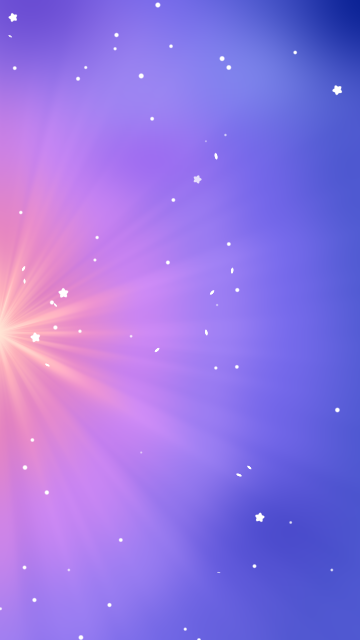
A WebGL 2 fragment shader for this background:

```glsl
#version 300 es
precision highp float;
// Pink light fanning from the left edge over a violet-blue haze with scattered star confetti.
uniform vec2 u_resolution;
out vec4 fragColor;

float hash(float n) {
    return fract(sin(n * 127.1) * 43758.5453);
}

float hash2(vec2 p) {
    return fract(sin(dot(p, vec2(127.1, 311.7))) * 43758.5453);
}

float noise(vec2 p) {
    vec2 i = floor(p), f = fract(p);
    f = f * f * (3.0 - 2.0 * f);
    return mix(mix(hash2(i), hash2(i + vec2(1, 0)), f.x),
               mix(hash2(i + vec2(0, 1)), hash2(i + vec2(1, 1)), f.x), f.y);
}

// Soft angular beam around a direction
float beam(float angle, float direction, float width) {
    float t = (angle - direction) / width;
    return exp(-t * t);
}

// Soft elliptical patch
float patchAt(vec2 p, vec2 centre, vec2 size) {
    vec2 t = (p - centre) / size;
    return exp(-dot(t, t));
}

// Radial colour ramp from the hot core to the blue rim
vec3 glowRamp(float d) {
    vec3 c = mix(vec3(1.0, 0.91, 0.84), vec3(1.0, 0.70, 0.73), smoothstep(0.0, 0.05, d));
    c = mix(c, vec3(0.91, 0.54, 0.79), smoothstep(0.03, 0.13, d));
    c = mix(c, vec3(0.79, 0.52, 0.95), smoothstep(0.10, 0.22, d));
    c = mix(c, vec3(0.61, 0.49, 0.95), smoothstep(0.20, 0.36, d));
    c = mix(c, vec3(0.46, 0.41, 0.92), smoothstep(0.34, 0.47, d));
    return mix(c, vec3(0.31, 0.35, 0.82), smoothstep(0.44, 0.60, d));
}

// Coverage of white dots, blunt five-point stars and tilted flakes
float confetti(vec2 p, float aspect, float pixel) {
    float cover = 0.0;
    for (int i = 0; i < 64; i++) {
        float n = float(i) + 1.0;
        vec2 centre = vec2(aspect * pow(hash(n), 1.35), hash(n + 70.3));
        float kind = hash(n + 151.7);
        float turn = 6.2832 * hash(n + 233.1);
        float size = mix(0.0012, 0.0038, hash(n + 317.9));
        vec2 q = mat2(cos(turn), sin(turn), -sin(turn), cos(turn)) * (p - centre);
        float edge = size;
        if (kind > 0.80) {
            edge = (size * 0.6 + 0.0045) * (1.0 + 0.17 * cos(5.0 * atan(q.y, q.x + 1e-6)));
        } else if (kind > 0.66) {
            q.y *= 2.2;
            edge = size * 1.6;
        }
        float alpha = mix(0.55, 1.0, smoothstep(0.0012, 0.0024, size));
        cover = max(cover, alpha * (1.0 - smoothstep(-pixel, pixel, length(q) - edge)));
    }
    return cover;
}

void main() {
    vec2 p = gl_FragCoord.xy / u_resolution.y;
    float aspect = u_resolution.x / u_resolution.y;
    p.x *= 0.5625 / aspect;
    vec2 fromCore = p - vec2(-0.006, 0.48);
    float angle = atan(fromCore.y, fromCore.x);
    float reach = length(fromCore);

    // Rays shift the ramp inwards where bright and outwards where dark
    float rays = 0.9 * beam(angle, 1.25, 0.10) + 0.8 * beam(angle, 0.26, 0.09)
               + 0.9 * beam(angle, -0.51, 0.09) + 0.5 * beam(angle, -1.25, 0.08)
               - 0.8 * beam(angle, 0.72, 0.17) - 0.4 * beam(angle, -0.28, 0.06)
               - 0.5 * beam(angle, -0.78, 0.12) - 0.5 * beam(angle, -1.43, 0.05);
    rays += 0.9 * (noise(vec2(angle * 9.0 + 20.0, reach * 2.0)) - 0.5);
    rays += 0.6 * (noise(vec2(angle * 26.0 + 60.0, reach * 3.0)) - 0.5);
    rays *= smoothstep(0.0, 0.10, reach) * exp(-reach * 2.6);

    float haze = noise(p * 5.0 + 3.0) - 0.5;
    float d = length(fromCore * vec2(1.0, 0.75));
    vec3 color = glowRamp(max(d - 0.045 * rays + 0.03 * haze, 0.0));
    color += rays * vec3(0.05, 0.06, 0.035);

    // Warm rim on the left edge
    color = mix(color, vec3(0.88, 0.48, 0.70), 0.5 * patchAt(p, vec2(0.0, 0.48), vec2(0.05, 0.32))
                * smoothstep(0.04, 0.16, reach));

    // Pale clouds and deep blue corners
    color = mix(color, vec3(0.53, 0.57, 0.95), 0.75 * patchAt(p, vec2(0.41, 0.89), vec2(0.15, 0.09)));
    color = mix(color, vec3(0.64, 0.56, 0.96), 0.6 * patchAt(p, vec2(0.21, 0.86), vec2(0.12, 0.10)));
    color = mix(color, vec3(0.60, 0.38, 0.94), 0.6 * patchAt(p, vec2(0.23, 0.75), vec2(0.10, 0.06)));
    color = mix(color, vec3(0.38, 0.26, 0.80), 0.8 * patchAt(p, vec2(0.05, 1.0), vec2(0.13, 0.12)));
    color = mix(color, vec3(0.24, 0.25, 0.76), 0.7 * patchAt(p, vec2(0.44, 0.17), vec2(0.12, 0.10)));
    color = mix(color, vec3(0.37, 0.36, 0.84), 0.5 * patchAt(p, vec2(0.36, 0.02), vec2(0.16, 0.08)));
    color = mix(color, vec3(0.04, 0.13, 0.58), patchAt(p, vec2(0.58, 1.01), vec2(0.13, 0.13)));

    color = mix(color, vec3(1.0), confetti(p, 0.5625, 0.9 / u_resolution.y));
    fragColor = vec4(clamp(color, 0.0, 1.0), 1.0);
}
```
